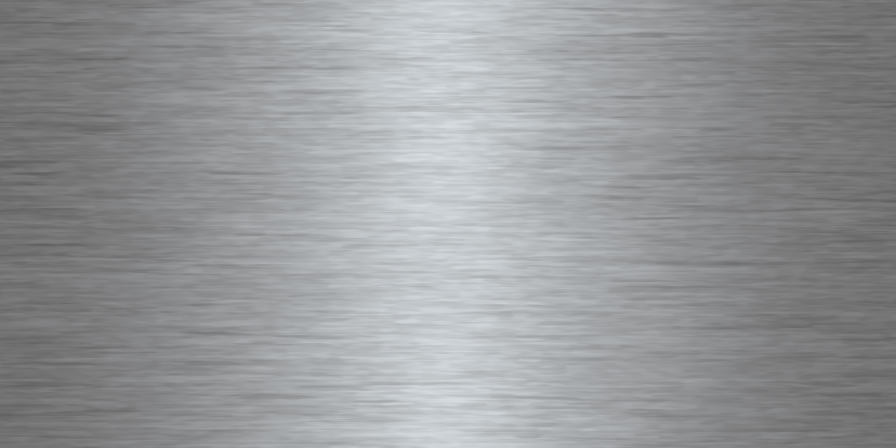
This texture is drawn by a Shadertoy shader. Its source:

```glsl
vec3 hash3(vec2 cell) {
    vec3 q = fract(cell.xyx * vec3(0.1031, 0.1030, 0.0973));
    q += dot(q, q.yxz + 33.33);
    return fract((q.xxy + q.yzz) * q.zyx);
}

// Cellular noise: nearby cell tones blended by distance, centred on zero
float cellTone(vec2 p, float sharpness) {
    vec2 cell = floor(p);
    vec2 local = fract(p);
    float toneSum = 0.0;
    float weightSum = 0.0;
    for (int y = -1; y <= 1; y++) {
        for (int x = -1; x <= 1; x++) {
            vec2 offset = vec2(x, y);
            vec3 rnd = hash3(cell + offset + 71.0);
            vec2 toSeed = offset + rnd.xy - local;
            float weight = exp(-sharpness * dot(toSeed, toSeed));
            toneSum += weight * rnd.z;
            weightSum += weight;
        }
    }
    return toneSum / weightSum - 0.5;
}

// Horizontal brush marks, from long streaks to short hairline grain
float brushedGrain(vec2 p) {
    float broad = cellTone(p * vec2(2.2, 46.0), 5.0);
    float streak = cellTone(p * vec2(5.0, 125.0) + 19.0, 6.0);
    float hairline = cellTone(p * vec2(10.0, 200.0) + 47.0, 6.0);
    float fleck = cellTone(p * vec2(34.0, 190.0) + 113.0, 5.0);
    return 0.10 * broad + 0.28 * streak + 0.32 * hairline + 0.32 * fleck;
}

// Sparse dark scratches kept from the low tail of the noise
float scratches(vec2 p) {
    float tone = cellTone(p * vec2(6.0, 140.0) + 157.0, 7.0);
    return smoothstep(0.2, 0.45, -tone);
}

float bell(float x, float width) {
    float t = x / width;
    return exp(-t * t);
}

// Broad reflection with a narrow bright core
float sheen(float x) {
    return 0.427 + 0.315 * bell(x, 0.300) + 0.065 * bell(x, 0.085);
}

vec3 steelTint(float light) {
    vec3 cool = vec3(0.976, 1.0, 1.018);
    return mix(vec3(1.0, 1.0, 1.008), cool, smoothstep(0.42, 0.8, light));
}

void mainImage(out vec4 fragColor, in vec2 fragCoord) {
    vec2 uv = fragCoord / iResolution.xy;
    vec2 p = fragCoord / iResolution.y;

    // Streaks fray the reflection's sides and modulate its brightness
    float grain = brushedGrain(p);
    float fray = 0.016 * cellTone(p * vec2(5.0, 120.0) + 83.0, 7.0);
    float light = sheen(uv.x - 0.497 + fray);
    float contrast = mix(0.13, 0.18, smoothstep(0.42, 0.75, light));
    light += contrast * (grain - 0.28 * scratches(p));

    fragColor = vec4(clamp(light * steelTint(light), 0.0, 1.0), 1.0);
}
```
